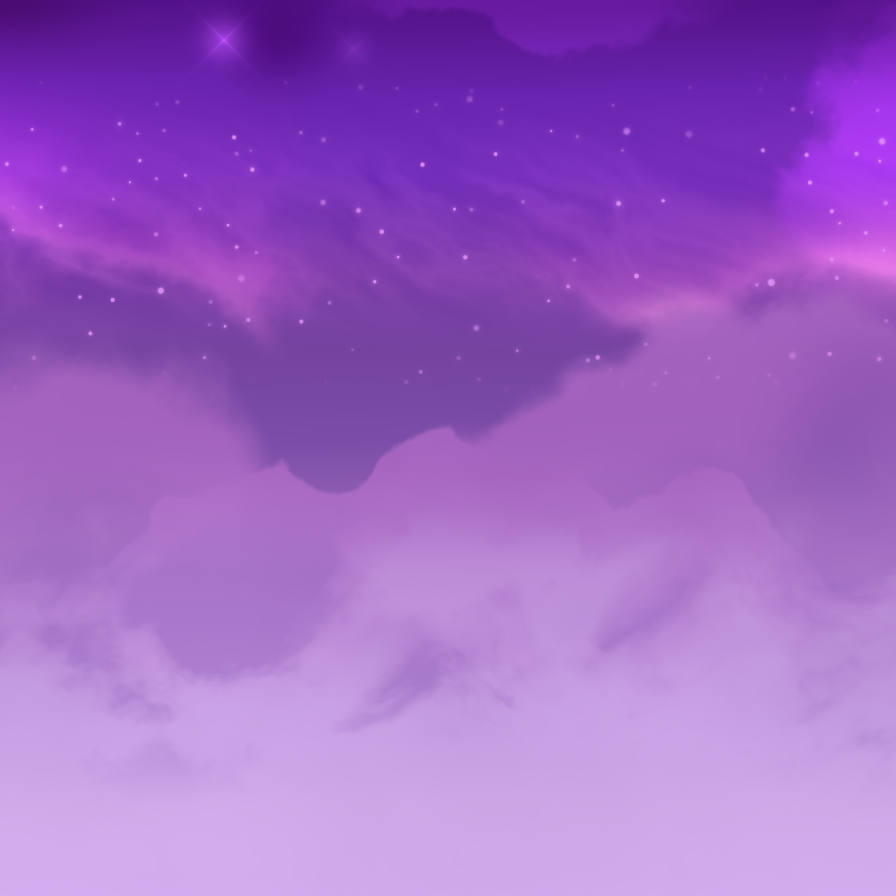
This texture is drawn by a Shadertoy shader. Its source:

```glsl
// Violet dusk: a starry nebula above banks of cloud that fade into pale haze.
// Sky is a vertical ramp; nebula ridges and cloud tops follow height profiles
// roughened by fractal noise, with hashed stars and two diagonal flares on top.
#define EDGE_ROUGHNESS 0.085
#define RIDGE_ROUGHNESS 0.09
#define WISP_STRENGTH 0.11
#define HOLE_STRENGTH 0.55
#define STAR_DENSITY 0.17
#define STAR_COLOR vec3(0.90, 0.58, 0.98)
#define HAZE_COLOR vec3(0.79, 0.65, 0.90)
#define CLOUD_COLOR vec3(0.66, 0.40, 0.76)
#define SHADE_COLOR vec3(0.59, 0.40, 0.75)

// Heights sampled at 17 even steps from left to right
const float FRONT[17] = float[17](.35, .35, .37, .44, .465, .50, .467, .505, .535,
    .475, .475, .435, .47, .49, .42, .35, .34);
const float MIDDLE[17] = float[17](.58, .60, .60, .585, .56, .45, .43, .47, .52,
    .54, .565, .61, .635, .655, .675, .68, .64);
const float RIDGE[17] = float[17](.77, .725, .715, .69, .665, .63, .68, .72, .735,
    .71, .67, .64, .645, .65, .68, .71, .69);
// Sky colours at 11 even steps from bottom to top
const vec3 SKY[11] = vec3[11](vec3(.83, .68, .94), vec3(.80, .67, .91),
    vec3(.75, .60, .87), vec3(.67, .49, .80), vec3(.60, .40, .73),
    vec3(.49, .31, .66), vec3(.46, .27, .63), vec3(.51, .25, .68),
    vec3(.46, .19, .73), vec3(.40, .14, .68), vec3(.32, .07, .53));

float hash(vec2 p) {
    vec3 q = fract(vec3(p.xyx) * 0.1031);
    q += dot(q, q.yzx + 33.33);
    return fract((q.x + q.y) * q.z);
}

float noise(vec2 p) {
    vec2 i = floor(p), f = fract(p);
    f = f * f * (3.0 - 2.0 * f);
    return mix(mix(hash(i), hash(i + vec2(1, 0)), f.x),
               mix(hash(i + vec2(0, 1)), hash(i + vec2(1, 1)), f.x), f.y);
}

float fbm(vec2 p) {
    float sum = 0.0, amp = 0.5;
    for (int i = 0; i < 6; i++) {
        sum += amp * noise(p);
        p = mat2(1.6, 1.2, -1.2, 1.6) * p + 7.3;
        amp *= 0.5;
    }
    return sum;
}

float profile(float h[17], float x) {
    float s = clamp(x, 0.0, 0.9999) * 16.0;
    int i = int(s);
    return mix(h[i], h[i + 1], fract(s));
}

float blob(vec2 p, vec2 center, vec2 size) {
    vec2 q = (p - center) / size;
    return exp(-dot(q, q));
}

vec3 skyRamp(float y) {
    float s = clamp(y, 0.0, 0.9999) * 10.0;
    int i = int(s);
    return mix(SKY[i], SKY[i + 1], fract(s));
}

vec3 nebula(vec2 p, float rough, float broad) {
    vec3 col = skyRamp(p.y + 0.05 * (broad - 0.5));
    float left = 1.0 - smoothstep(0.26, 0.36, p.x + 0.12 * (rough - 0.5));
    float right = smoothstep(0.48, 0.72, p.x);
    // Lit ridges, sharp below and fading upward
    float d = p.y - profile(RIDGE, p.x + 0.04 * (broad - 0.5)) + RIDGE_ROUGHNESS * (rough - 0.5);
    float lit = smoothstep(-0.035, 0.015, d) * (left + 0.8 * right);
    float up = max(d, 0.0);
    col += lit * (vec3(.13, .01, .08) * exp(-9.0 * up) + vec3(.09, .10, .04) * exp(-32.0 * up));
    // Slanted filaments
    vec2 q = mat2(0.87, 0.5, -0.5, 0.87) * p;
    float wisp = 1.0 - abs(2.0 * fbm(q * vec2(5.0, 17.0) + 2.5 * broad) - 1.0);
    float band = smoothstep(0.61, 0.71, p.y) * (1.0 - smoothstep(0.76, 0.90, p.y));
    col += WISP_STRENGTH * band * (wisp - 0.78) * vec3(1.3, 0.9, 0.8);
    // Violet and rose glows
    float bank = smoothstep(-0.02, 0.04, p.x - 0.87 - 0.6 * max(p.y - 0.84, 0.0) + 0.18 * (rough - 0.5));
    col += bank * blob(p, vec2(1.0, 0.85), vec2(0.19, 0.13)) * vec3(.22, .06, .23);
    col += blob(p, vec2(1.0, 0.70), vec2(0.10, 0.055)) * vec3(.17, .12, .08);
    col += blob(p, vec2(0.755, 0.655), vec2(0.055, 0.022)) * vec3(.14, .13, .06);
    col += blob(p, vec2(0.0, 0.82), vec2(0.13, 0.08)) * vec3(.07, .01, .07);
    // Dark patches and the ragged upper bank
    col -= blob(p, vec2(0.31, 0.95), vec2(0.055, 0.05)) * vec3(.06, .05, .11);
    col -= blob(p, vec2(0.0, 1.0), vec2(0.10, 0.05)) * vec3(.05, .03, .10);
    float lip = 0.955 + 0.025 * cos(18.0 * (p.x - 0.45)) + 0.08 * (rough - 0.5);
    float span = smoothstep(0.34, 0.46, p.x) * (1.0 - smoothstep(0.70, 0.84, p.x));
    return col + span * smoothstep(0.0, 0.015, p.y - lip) * vec3(.08, .03, .09);
}

float stars(vec2 p) {
    float sum = 0.0;
    for (int k = 0; k < 2; k++) {
        vec2 g = p * (24.0 + 13.0 * float(k)) + 5.0 * float(k), id = floor(g);
        vec2 c = 0.2 + 0.6 * vec2(hash(id + 3.1), hash(id + 8.7));
        float r = 0.045 + 0.05 * hash(id + 5.9), d = length(fract(g) - c);
        float glow = 1.0 - smoothstep(r * 0.4, r * 1.5, d) + 0.25 * exp(-d * d * 60.0);
        sum += step(hash(id), STAR_DENSITY) * glow * (0.3 + 0.7 * hash(id + 1.7));
    }
    return sum * smoothstep(0.55, 0.63, p.y) * (1.0 - smoothstep(0.80, 0.94, p.y));
}

float flare(vec2 p, float size) {
    vec2 q = abs(vec2(p.x + p.y, p.x - p.y)) / size;
    float rays = exp(-q.x * 22.0 - q.y * 1.8) + exp(-q.y * 22.0 - q.x * 1.8);
    return 0.5 * rays + 0.8 * exp(-dot(p, p) / (size * size * 0.16));
}

void mainImage(out vec4 fragColor, in vec2 fragCoord) {
    vec2 p = fragCoord / iResolution.xy;
    float broad = fbm(p * 4.0 + 11.0), rough = fbm(p * 13.0 + 2.0);
    vec3 col = nebula(p, rough, broad);
    vec3 cloud = mix(HAZE_COLOR, CLOUD_COLOR, smoothstep(0.08, 0.55, p.y));
    // Distant bank, softer on the left
    float h = profile(MIDDLE, p.x) - p.y + EDGE_ROUGHNESS * (rough - 0.5);
    float soft = mix(0.045, 0.022, smoothstep(0.3, 0.6, p.x));
    float shade = blob(p, vec2(0.98, 0.54), vec2(0.09, 0.09));
    float thin = 1.0 - 0.55 * smoothstep(0.10, 0.24, h);
    col = mix(col, cloud, smoothstep(-soft, soft, h) * (0.88 - 0.4 * shade) * thin);
    // Crisp front bank with inner shading
    h = profile(FRONT, p.x + 0.03 * (broad - 0.5)) - p.y + EDGE_ROUGHNESS * (rough - 0.5);
    float sides = smoothstep(0.07, 0.17, p.x) * (1.0 - smoothstep(0.83, 0.93, p.x));
    col = mix(col, cloud + 0.05 * (broad - 0.5), smoothstep(-0.002, 0.010, h) * mix(0.35, 0.95, sides));
    // Hollows and bright puffs in the lower clouds
    float puffs = fbm(p * vec2(7.0, 9.0) + 1.5 * broad + 4.0);
    float low = smoothstep(0.08, 0.22, p.y) * (1.0 - smoothstep(0.34, 0.46, p.y));
    float hollow = smoothstep(0.50, 0.32, puffs) + 0.5 * blob(p, vec2(0.22, 0.29), vec2(0.07, 0.025))
        + 0.5 * blob(p, vec2(0.46, 0.27), vec2(0.05, 0.035)) + 0.5 * blob(p, vec2(0.67, 0.30), vec2(0.08, 0.04));
    col = mix(col, SHADE_COLOR, HOLE_STRENGTH * low * min(hollow, 1.0));
    col = mix(col, HAZE_COLOR, 0.4 * low * smoothstep(0.46, 0.66, puffs));
    col = mix(col, skyRamp(p.y), 0.8 * (1.0 - smoothstep(0.04, 0.20, p.y)));
    col += 0.03 * (broad - 0.5);
    // Stars and flares
    col = mix(col, STAR_COLOR, clamp(stars(p), 0.0, 0.85));
    float shine = flare(p - vec2(0.25, 0.955), 0.06) + 0.35 * flare(p - vec2(0.395, 0.945), 0.045);
    col += shine * vec3(.26, .15, .27);
    fragColor = vec4(clamp(col, 0.0, 1.0), 1.0);
}
```
